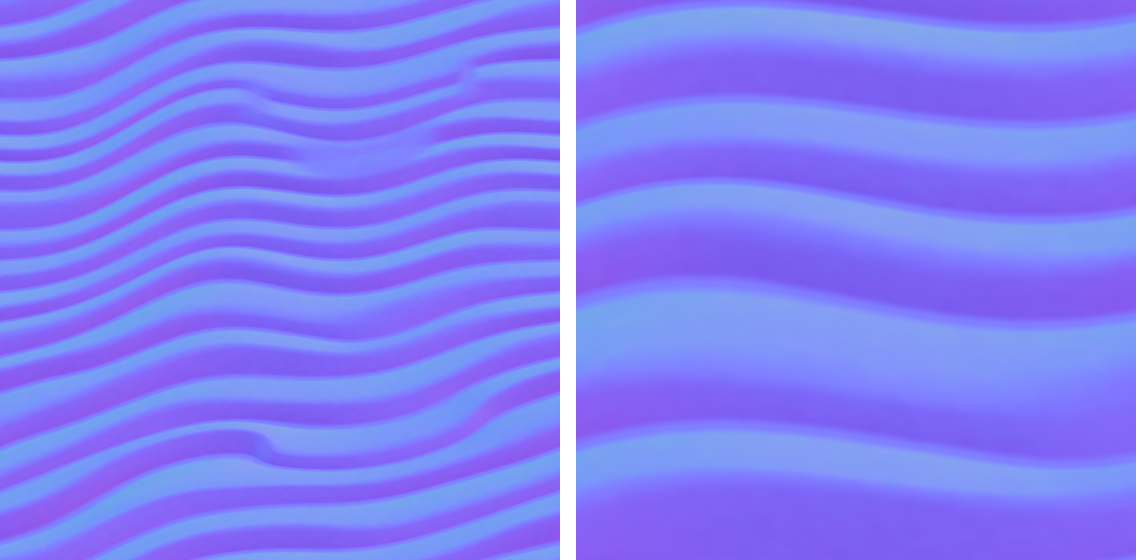
Left, the full canvas; right, a detail of the centre.
This texture map is drawn by a Shadertoy shader. Its source:

```glsl
const float TAU = 6.28318;
const float RIDGES = 15.0;       // ridges from bottom to top
const float DRIFT = 3.0;         // ridges climbed from left to right
const float FORKING = 1.3;       // above 1, ridges split and merge
const float WIDTH_SWING = 0.5;   // narrow ridges above, wide ones below
const float CREST_SHIFT = 0.15;  // uneven widths of the two faces
const float VALLEY_BLUR = 0.17;
const float DARK_SLOPE = 0.235;  // face turned down
const float LIGHT_SLOPE = 0.225; // face turned up
const float GRAIN = 0.014;
const vec2 FORK_CELLS = vec2(3.0, 10.0);
const vec2 FACE_CELLS = vec2(4.0, 15.0);
const vec2 GRAIN_CELLS = vec2(90.0, 130.0);

float hash(vec2 cell, float seed) {
    vec3 p = fract(vec3(cell.xyx) * vec3(0.1031, 0.1030, 0.0973) + seed * 0.1373);
    p += dot(p, p.yzx + 33.33);
    return fract((p.x + p.y) * p.z);
}

// Lattice value that wraps along the drift of the ridges
float lattice(vec2 cell, vec2 cells, float seed) {
    float turns = floor(cell.x / cells.x);
    cell += turns * vec2(-cells.x, cells.y * DRIFT / RIDGES);
    return hash(mod(cell, cells), seed) * 2.0 - 1.0;
}

// Smooth noise from -1 to 1; rows must be a multiple of RIDGES / DRIFT
float noise(vec2 p, vec2 cells, float seed) {
    p *= cells;
    vec2 i = floor(p), f = p - i;
    f = f * f * f * (f * (f * 6.0 - 15.0) + 10.0);
    vec2 e = vec2(1.0, 0.0);
    return mix(mix(lattice(i, cells, seed), lattice(i + e, cells, seed), f.x),
               mix(lattice(i + e.yx, cells, seed), lattice(i + e.xx, cells, seed), f.x), f.y);
}

// Coordinates that follow the shared swell of the ridges
vec2 follow(vec2 uv) {
    float swell = 0.025 * cos(TAU * (uv.x - 0.36 + 0.08 * sin(TAU * uv.y)));
    float ripple = 0.026 * (0.6 + 0.4 * sin(TAU * (uv.y - 0.45)));
    swell += ripple * cos(2.0 * TAU * (uv.x - 0.37));
    return vec2(uv.x, uv.y - swell - uv.x * DRIFT / RIDGES);
}

// Ridge phase in turns, and its strength, which vanishes at the forks
vec2 ridgePhase(vec2 uv) {
    vec2 q = follow(uv);
    vec2 envelope = vec2(1.0, 0.0)
        + FORKING * vec2(noise(q, FORK_CELLS, 1.0), noise(q, FORK_CELLS, 2.0));
    float phase = RIDGES * q.y + WIDTH_SWING * sin(TAU * (uv.y - 0.7));
    return vec2(phase + atan(envelope.y, envelope.x) / TAU, length(envelope));
}

// Signed slope across one ridge: valley at 0 and 1, crest between
float ridgeSlope(float phase, vec2 q) {
    float crest = 0.52 + CREST_SHIFT * noise(q, FACE_CELLS, 3.0);
    float crestBlur = 0.3 + 0.15 * noise(q, FACE_CELLS, 4.0);
    float c = fract(phase) - crest;
    c /= c < 0.0 ? crest : 1.0 - crest;
    float face = mix(-DARK_SLOPE, LIGHT_SLOPE, smoothstep(-crestBlur, crestBlur, c));
    float steepness = mix(0.8, 1.25, abs(c)) * (1.0 + 0.2 * noise(q, FACE_CELLS, 5.0));
    return face * steepness * smoothstep(0.0, VALLEY_BLUR, 1.0 - abs(c));
}

void mainImage(out vec4 fragColor, in vec2 fragCoord) {
    vec2 uv = fragCoord / iResolution.xy;
    vec2 q = follow(uv);
    vec2 ridge = ridgePhase(uv);

    // Direction across the ridges, from wrapped phase differences
    const float STEP = 0.002;
    vec2 across = vec2(ridgePhase(uv + vec2(STEP, 0.0)).x,
                       ridgePhase(uv + vec2(0.0, STEP)).x) - ridge.x;
    across = (across - round(across)) / STEP;
    across.y = max(across.y, 0.5 * RIDGES);

    // Surface tilt: ridges plus fine grain
    vec2 tilt = normalize(across) * ridgeSlope(ridge.x, q) * smoothstep(0.0, 0.35, ridge.y);
    tilt += GRAIN * vec2(noise(q, GRAIN_CELLS, 6.0), noise(q, GRAIN_CELLS, 7.0));
    tilt += 0.6 * GRAIN * vec2(noise(q, 2.0 * GRAIN_CELLS, 8.0), noise(q, 2.0 * GRAIN_CELLS, 9.0));

    // Tilt encoded as colour
    fragColor = vec4(0.5 + 0.5 * tilt, 1.0 - 0.75 * dot(tilt, tilt), 1.0);
}
```
